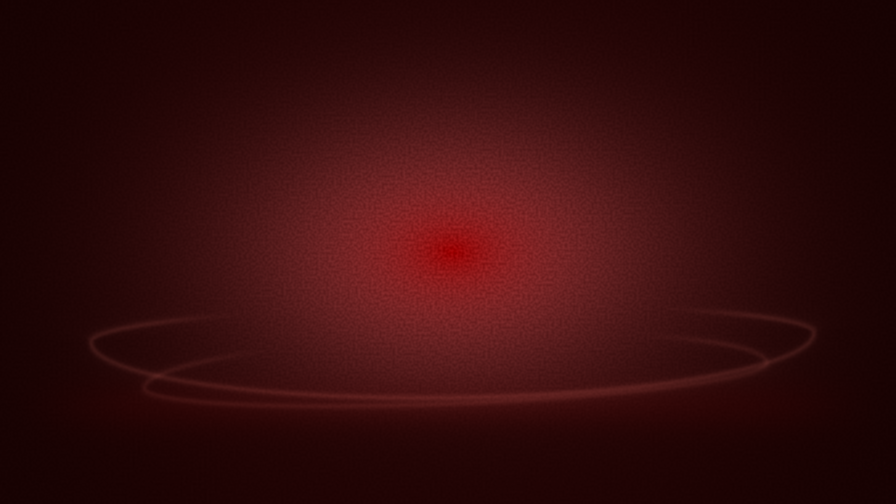
This background is drawn by a Shadertoy shader. Its source:

```glsl
// Grainy red glow in a dark room, above a dim floor with two thin tilted light rings.

vec2 gradientAt(vec2 cell) {
    float angle = 6.2832 * fract(sin(dot(cell, vec2(127.1, 311.7))) * 43758.5);
    return vec2(cos(angle), sin(angle));
}

float gradientNoise(vec2 p) {
    vec2 cell = floor(p), f = fract(p);
    vec2 w = f * f * (3.0 - 2.0 * f);
    vec2 e = vec2(1.0, 0.0);
    float low = mix(dot(gradientAt(cell), f),
                    dot(gradientAt(cell + e.xy), f - e.xy), w.x);
    float high = mix(dot(gradientAt(cell + e.yx), f - e.yx),
                     dot(gradientAt(cell + e.xx), f - e.xx), w.x);
    return mix(low, high, w.y);
}

// Sheared ellipse outline whose far (upper) and near (lower) halves differ in height
float ring(vec2 p, float halfWidth, float farHeight, float nearHeight, float slope) {
    p.y -= slope * p.x;
    vec2 radii = vec2(halfWidth, p.y > 0.0 ? farHeight : nearHeight);
    vec2 q = p / radii;
    float len = max(length(q), 0.001);
    float dist = abs(len - 1.0) * len / max(length(q / radii), 0.001);
    float line = exp(-pow(dist / 0.006, 2.0)) + 0.3 * exp(-dist / 0.014);

    // The far half fades out behind the glow
    float side = smoothstep(0.55, 0.9, abs(q.x));
    return line * mix(1.0, side, smoothstep(-0.01, 0.01, p.y));
}

void mainImage(out vec4 fragColor, in vec2 fragCoord) {
    vec2 p = (fragCoord - 0.5 * iResolution.xy) / iResolution.y;

    // Dark room, dimmer toward the corners
    vec3 color = vec3(0.122, 0.012, 0.012) * (1.0 - 0.25 * smoothstep(0.5, 1.05, length(p)));

    // Wide rosy glow, cut down where the floor begins
    float radius = length((p - vec2(0.01, 0.0)) / vec2(1.53, 1.0));
    float glow = exp(-radius * radius / 0.078);
    glow *= mix(0.35, 1.0, smoothstep(-0.37, -0.23, p.y));
    color += glow * vec3(0.42, 0.20, 0.205);

    // Saturated red core
    color += exp(-radius / 0.07) * vec3(0.07, -0.22, -0.22);

    // Faint red sheen on the floor
    float sheen = exp(-pow((p.y + 0.305) / 0.05, 2.0)) * (1.0 - smoothstep(0.6, 0.9, abs(p.x)));
    color += sheen * vec3(0.035, 0.0, 0.0);

    // Light rings
    float rings = ring(p - vec2(0.009, -0.169), 0.717, 0.0625, 0.12, 0.013)
                + 0.7 * ring(p - vec2(0.015, -0.245), 0.617, 0.081, 0.056, 0.04);
    color += rings * vec3(0.085, 0.05, 0.045);

    // Film grain, strongest in the light
    color += gradientNoise(p * 190.0) * (0.012 + 0.09 * glow) * vec3(1.0, 0.6, 0.6);

    fragColor = vec4(clamp(color, 0.0, 1.0), 1.0);
}
```
